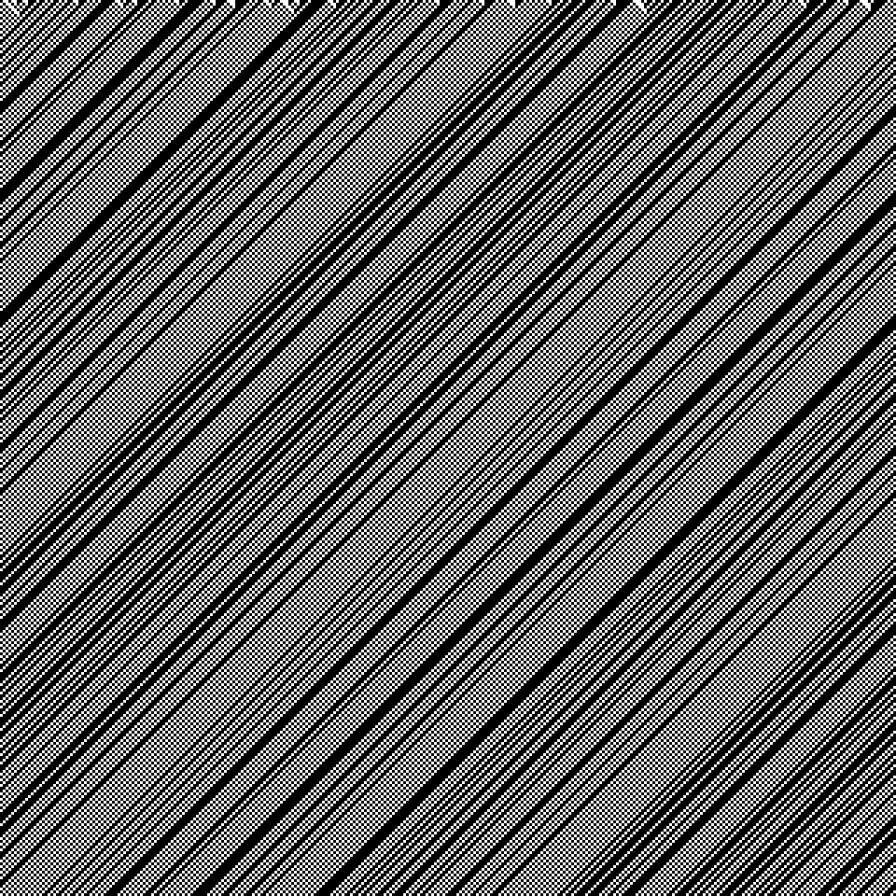
Write a WebGL 1 fragment shader that draws this pattern.

```glsl
precision highp float;
// Woven diagonal stripes: a black and white traffic automaton whose rows run from top to bottom.

uniform vec2 u_resolution;

const float CELLS = 320.0;      // cells across and down; columns wrap around
const float THRESHOLD = 0.28;   // sets the share of white cells in the first row
const float REPULSION = 0.7;    // keeps white cells of the first row apart
const int SETTLE = 24;          // rows until the white clumps have dissolved

float hash(float n) {
  return fract(sin(n * 91.73 + 4.1) * 4375.85);
}

// 1 inside an empty stretch of the first row
float vacancy(float column, float centre, float halfWidth) {
  return step(abs(column - centre), halfWidth);
}

// First row: evenly scattered white cells with a few cleared stretches
float seedCell(float column) {
  float c = floor(mod(column + 0.5, CELLS));
  float cleared = vacancy(c, 70.0, 1.5) + vacancy(c, 24.5, 0.6)
                + vacancy(c, 36.5, 0.6) + vacancy(c, 140.5, 0.6)
                + vacancy(c, 198.5, 0.6) + vacancy(c, 224.0, 1.2)
                + vacancy(c, 274.5, 0.6) + vacancy(c, 290.5, 0.6);
  float contrast = hash(c) - REPULSION * hash(c - 1.0);
  return step(THRESHOLD, contrast) * step(cleared, 0.5);
}

// State of one cell: every white cell steps left when its neighbour is free.
// As a height profile (white falls, black rises) each row is a windowed
// minimum of the first row; a cell is white where that minimum falls.
float trafficCell(float column, float row) {
  float steps = min(row, float(SETTLE));
  float source = column + row - steps;  // settled rows only slide left
  float height = 0.0;
  float nearLow = 1000.0;
  float farLow = 1000.0;
  for (int i = -SETTLE; i <= SETTLE + 1; i++) {
    float b = float(i);
    float odd = step(0.5, mod(b + steps + 200.0, 2.0));
    if (odd < 0.5 && abs(b) <= steps) nearLow = min(nearLow, height);
    if (odd > 0.5 && abs(b - 1.0) <= steps) farLow = min(farLow, height);
    height += 1.0 - 2.0 * seedCell(source - b);
  }
  return farLow < nearLow ? 1.0 : 0.0;
}

// Average of the cells under one pixel, weighted by covered area
float coverage(vec2 position, vec2 footprint) {
  vec2 low = max(floor(position - 0.5 * footprint), 0.0);
  vec2 high = floor(position + 0.5 * footprint);
  vec2 share = clamp((position + 0.5 * footprint - high) / footprint, 0.0, 1.0);
  float upper = mix(trafficCell(low.x, low.y), trafficCell(high.x, low.y), share.x);
  float lower = mix(trafficCell(low.x, high.y), trafficCell(high.x, high.y), share.x);
  return mix(upper, lower, share.y);
}

void main() {
  vec2 fromTop = vec2(gl_FragCoord.x, u_resolution.y - gl_FragCoord.y);
  vec2 footprint = CELLS / u_resolution;
  float white = coverage(fromTop * footprint, footprint);
  gl_FragColor = vec4(vec3(white), 1.0);
}
```
